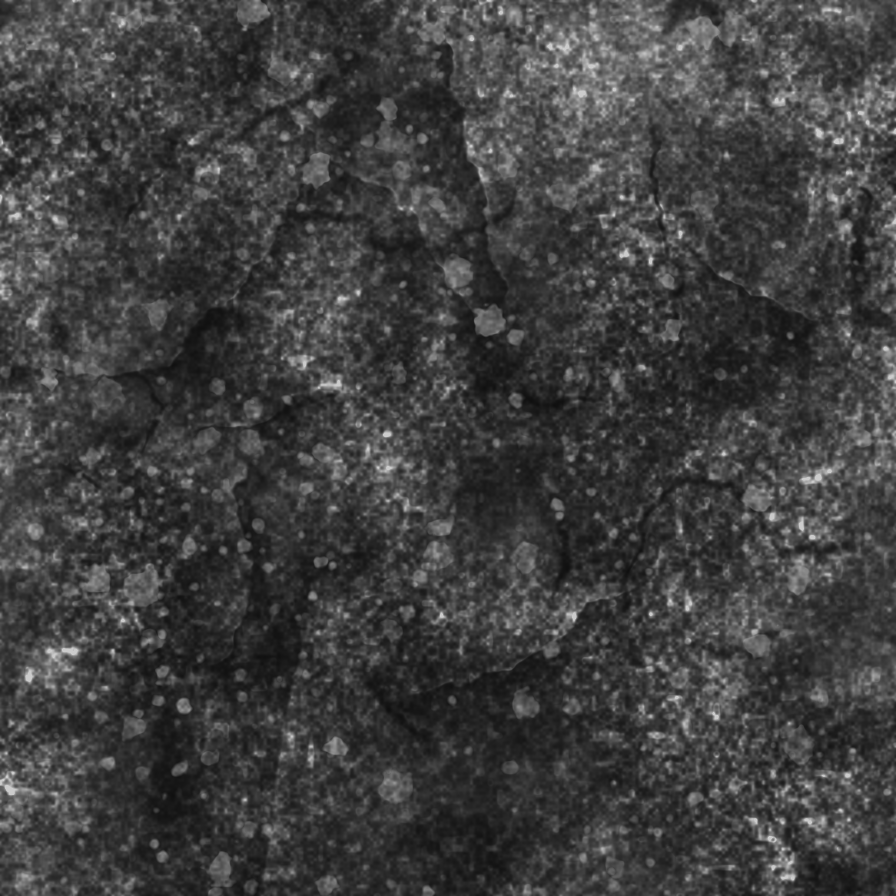
A three.js fragment shader for this texture:

```glsl
varying vec2 vUv;

float hash(vec2 p) {
  vec3 q = fract(vec3(p.xyx) * 0.1031);
  q += dot(q, q.yzx + 33.33);
  return fract((q.x + q.y) * q.z);
}

float noise(vec2 p) {
  vec2 i = floor(p), f = fract(p);
  f = f * f * (3.0 - 2.0 * f);
  return mix(mix(hash(i), hash(i + vec2(1.0, 0.0)), f.x),
             mix(hash(i + vec2(0.0, 1.0)), hash(i + 1.0), f.x), f.y);
}

float fbm(vec2 p) {
  float sum = 0.0, amp = 0.5;
  for (int i = 0; i < 5; i++) {
    sum += amp * noise(p);
    p = mat2(1.6, 1.2, -1.2, 1.6) * p + 17.3;
    amp *= 0.5;
  }
  return sum;
}

// Rock step: bright lip left of the line a-b, soft shadow to its right
float ledge(vec2 p, vec2 a, vec2 b, float lip, float shadow) {
  vec2 d = b - a;
  float t = dot(p - a, d) / dot(d, d);
  float side = dot(p - a, vec2(-d.y, d.x)) / length(d);
  float ends = smoothstep(-0.12, 0.12, t) * smoothstep(1.12, 0.88, t);
  float light = lip * exp(-abs(side) / 0.009);
  float dark = -shadow * exp(-abs(side) / 0.026);
  return ends * mix(dark, light, smoothstep(-0.003, 0.003, side));
}

float patchAt(vec2 p, vec2 center, vec2 size) {
  vec2 d = (p - center) / size;
  return exp(-dot(d, d));
}

// Scattered round crusts with ragged rims, gathered in clumps
float lichen(vec2 p, float cells, float share) {
  float cover = 0.0;
  float rag = (noise(p * 85.0) - 0.5) * 0.012 + (noise(p * 190.0) - 0.5) * 0.006;
  vec2 base = floor(p * cells);
  for (int y = -1; y <= 1; y++) {
    for (int x = -1; x <= 1; x++) {
      vec2 id = base + vec2(float(x), float(y));
      vec2 center = (id + 0.15 + 0.7 * vec2(hash(id + 3.1), hash(id + 71.7))) / cells;
      float clump = smoothstep(0.25, 0.8, noise(center * 5.0 + 40.0));
      clump += 0.8 * patchAt(center, vec2(0.55, 0.85), vec2(0.1, 0.25));
      clump += 0.5 * patchAt(center, vec2(0.08, 0.2), vec2(0.12, 0.2));
      float radius = mix(0.1, 0.27, hash(id + 19.9)) / cells;
      float d = length(p - center) + rag * min(1.0, 16.0 / cells) - radius;
      float present = step(hash(id + 7.7), share * (0.3 + 1.4 * clump));
      float strength = mix(0.35, 1.0, hash(id + 53.0));
      cover = max(cover, present * strength * smoothstep(0.0025, -0.0025, d));
    }
  }
  return cover;
}

void main() {
  vec2 p = vUv;
  vec2 bend = vec2(fbm(p * 9.0), fbm(p * 9.0 + 31.0)) - 0.5;
  vec2 q = p + 0.13 * bend;

  // Broad stains and slanting relief, kept as a logarithmic tone
  float tone = 2.0 * (fbm(q * vec2(4.5, 3.2) + 5.0) - 0.5);
  tone += 1.6 * (fbm(p * 16.0 + 60.0) - 0.5);
  vec2 slope = q * vec2(6.0, 4.5) + 12.0;
  tone += 6.0 * (fbm(slope) - fbm(slope + vec2(-0.03, 0.05)));
  tone += 0.25 * (p.y - 0.5) - 0.12 * smoothstep(0.4, 0.9, p.x);

  // Overhangs, slab edges and crevices
  tone += ledge(q, vec2(0.28, 0.67), vec2(0.34, 0.84), 0.15, 1.0);
  tone += ledge(q, vec2(0.16, 0.60), vec2(0.29, 0.68), 0.15, 1.1);
  tone += ledge(q, vec2(-0.03, 0.56), vec2(0.17, 0.605), 0.1, 0.9);
  tone += ledge(q, vec2(0.22, 0.535), vec2(0.38, 0.585), 0.2, 0.8);
  tone += ledge(p + 0.04 * bend, vec2(0.345, 0.34), vec2(0.285, -0.04), 0.6, 0.5);
  tone += ledge(q, vec2(0.49, 0.98), vec2(0.575, 0.65), 0.6, 0.6);
  tone += ledge(q, vec2(0.31, 0.91), vec2(0.57, 0.65), 0.5, 0.5);
  tone += ledge(q, vec2(0.48, 0.235), vec2(0.71, 0.335), 0.55, 0.7);
  tone += ledge(q, vec2(0.78, 0.685), vec2(0.94, 0.65), 0.7, 0.5);
  tone += ledge(q, vec2(0.255, 0.27), vec2(0.285, 0.46), 0.4, 0.8);
  tone -= 1.2 * patchAt(q, vec2(0.567, 0.43), vec2(0.045, 0.042));
  tone -= 1.1 * patchAt(q, vec2(0.57, 0.59), vec2(0.04, 0.075));
  tone -= 0.8 * patchAt(q, vec2(0.21, 0.1), vec2(0.035, 0.13));
  tone -= 0.5 * patchAt(q, vec2(0.6, 0.13), vec2(0.15, 0.13));
  tone += 0.7 * patchAt(q, vec2(0.5, 0.97), vec2(0.06, 0.08));

  // Thin broken cracks
  float vein = abs(noise(q * vec2(9.0, 6.0) + 80.0) - 0.5);
  float broken = smoothstep(0.5, 0.7, noise(p * 11.0 + 25.0));
  tone -= 0.8 * broken * smoothstep(0.04, 0.0, vein);

  // Mineral grain and pale flecks
  float grain = 0.9 * (noise(p * 150.0) - 0.5) + 0.7 * (noise(p * 270.0 + 9.0) - 0.5);
  float rough = 0.6 + 0.9 * noise(p * 7.0 + 90.0);
  tone += grain * rough;
  tone += 0.5 * smoothstep(0.66, 0.9, noise(p * 95.0 + 14.0)) * rough;

  float gray = 0.205 * exp(tone);
  float crust = max(lichen(p, 15.0, 0.2), lichen(p + 0.37, 30.0, 0.13));
  crust = max(crust, lichen(p + 0.71, 58.0, 0.1));
  gray = mix(gray, 0.53 + 0.22 * grain + 0.05 * tone, 0.8 * crust);
  gray = 0.035 + 0.965 * gray;
  gl_FragColor = vec4(vec3(min(gray, 0.8)), 1.0);
}
```
